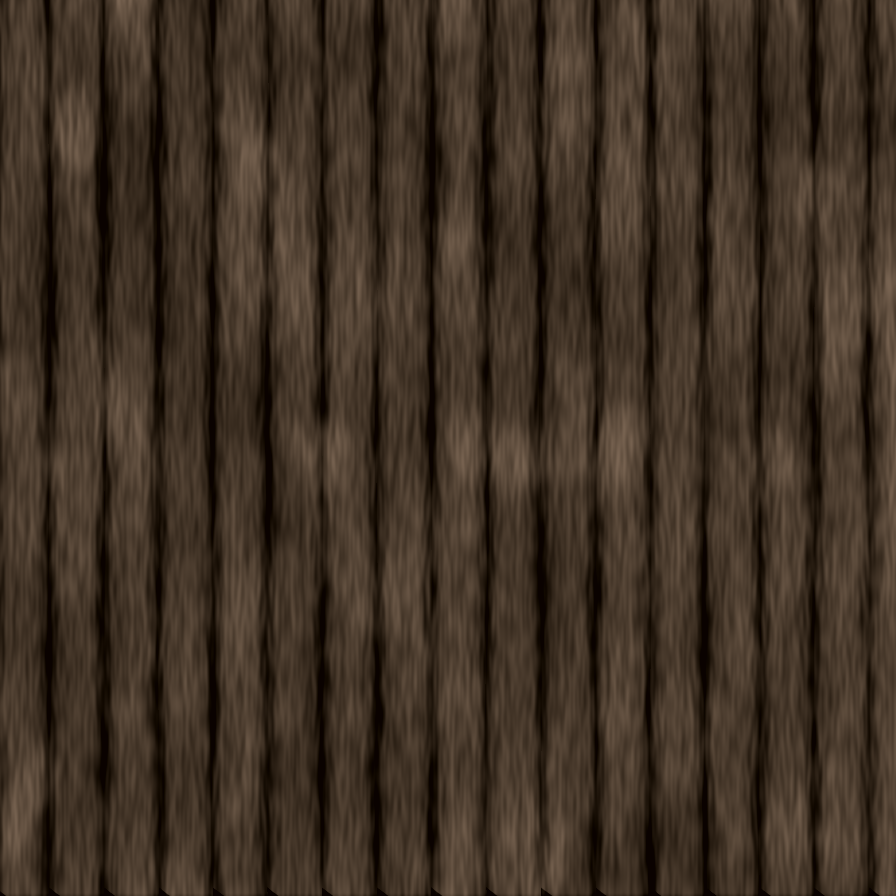
Give the GLSL for this texture, as a WebGL 2 fragment shader.

```glsl
#version 300 es
precision highp float;
// Dark weathered wood: narrow upright planks parted by soft, wavering seams.
// Stretched gradient noise gives the fine fibres, the cloudy stains and the
// worn pale patches; one tone value then picks a brown between two ends.

uniform vec2 u_resolution;
out vec4 fragColor;

const float PLANKS = 16.39;         // planks across the canvas
const float FIRST_SEAM = 0.0547;    // position of the leftmost seam
const float SEAM_WAVER = 0.045;     // sideways drift, in plank widths
const float SEAM_SOFT = 0.14;       // half width of the shade, in plank widths
const float SEAM_CORE = 0.035;      // half width of the dark crack
const float NOTCH_HEIGHT = 0.009;   // chipped corners along the lower edge
const float NOTCH_WIDTH = 0.20;     // in plank widths
const float BASE_TONE = 0.47;
const float STAIN_AMOUNT = 0.62;
const float GRAIN_AMOUNT = 0.40;
const vec3 DARK_BROWN = vec3(0.13, 0.09, 0.05);
const vec3 PALE_BROWN = vec3(0.46, 0.38, 0.31);

// Integer hash of a lattice cell, returned in 0..1
float hash(ivec2 cell) {
    uvec2 q = uvec2(cell) * uvec2(1597334677u, 3812015801u);
    uint h = (q.x ^ q.y) * 1597334677u;
    h = (h ^ (h >> 15)) * 2246822519u;
    h ^= h >> 13;
    return float(h >> 8) / 16777216.0;
}

float cornerSlope(ivec2 cell, vec2 offset) {
    float angle = 6.28318 * hash(cell);
    return dot(vec2(cos(angle), sin(angle)), offset);
}

// Gradient noise, roughly -0.7..0.7
float noise(vec2 p) {
    ivec2 i = ivec2(floor(p));
    vec2 f = fract(p);
    vec2 w = f * f * f * (f * (f * 6.0 - 15.0) + 10.0);
    float low = mix(cornerSlope(i, f),
                    cornerSlope(i + ivec2(1, 0), f - vec2(1, 0)), w.x);
    float high = mix(cornerSlope(i + ivec2(0, 1), f - vec2(0, 1)),
                     cornerSlope(i + ivec2(1, 1), f - vec2(1, 1)), w.x);
    return mix(low, high, w.y);
}

// Three layers of fibres, each finer than the last
float woodGrain(vec2 p) {
    float sum = 0.0;
    vec2 scale = vec2(75.0, 8.0);
    for (int k = 0; k < 3; k++) {
        sum += noise(p * scale + float(k) * 37.3) * (0.45 + 0.2 * float(k));
        scale *= vec2(1.75, 1.9);
    }
    return sum;
}

// Broad clouds crossing the planks, plus stains belonging to each plank
float stains(vec2 p, float plank) {
    float broad = noise(p * vec2(5.0, 3.2) + 11.7);
    float medium = noise(p * vec2(12.0, 6.5) + 43.1);
    float own = noise(vec2(plank * 7.37 + 0.5, p.y * 4.5 + plank * 3.1));
    return 0.55 * broad + 0.5 * medium + 0.3 * own;
}

void main() {
    vec2 uv = gl_FragCoord.xy / u_resolution;
    float pixel = 1.0 / u_resolution.y;

    // Plank coordinate, bent a little along its length
    float across = (uv.x - FIRST_SEAM) * PLANKS;
    across += SEAM_WAVER * noise(vec2(floor(across + 0.5) * 5.3, uv.y * 5.0));
    float plank = floor(across);
    float along = across - plank;
    float seamDist = min(along, 1.0 - along);

    // Stains, worn pale patches and fibres
    float tone = BASE_TONE + STAIN_AMOUNT * stains(uv, plank);
    float worn = noise(uv * vec2(10.0, 5.5) + vec2(71.4, 23.8));
    tone += 0.5 * smoothstep(0.22, 0.62, worn);
    float grain = woodGrain(uv);
    tone += GRAIN_AMOUNT * grain * (0.65 + 0.6 * clamp(tone, 0.0, 1.0));

    // Seam shade varies in strength and is frayed by the fibres
    float strength = 0.5 + 0.35 * noise(vec2(floor(across + 0.5) * 3.7, uv.y * 7.0));
    float frayed = seamDist + 0.035 * grain;
    float shade = exp(-pow(frayed / SEAM_SOFT, 2.0));
    float core = exp(-pow(seamDist / SEAM_CORE, 2.0));
    tone -= strength * shade + 0.16 * core;
    tone += 0.05 * (smoothstep(0.0, 0.5, seamDist) - 0.5);

    // Small dark wedges to the right of each seam at the foot
    float wedge = NOTCH_HEIGHT * (1.0 - along / NOTCH_WIDTH) - uv.y;
    tone -= 0.7 * smoothstep(-pixel, pixel, wedge);
    tone -= 0.15 * (1.0 - smoothstep(0.0, 0.004, uv.y));

    vec3 color = mix(DARK_BROWN, PALE_BROWN, clamp(tone, -0.28, 1.4));
    fragColor = vec4(max(color, 0.0), 1.0);
}
```
